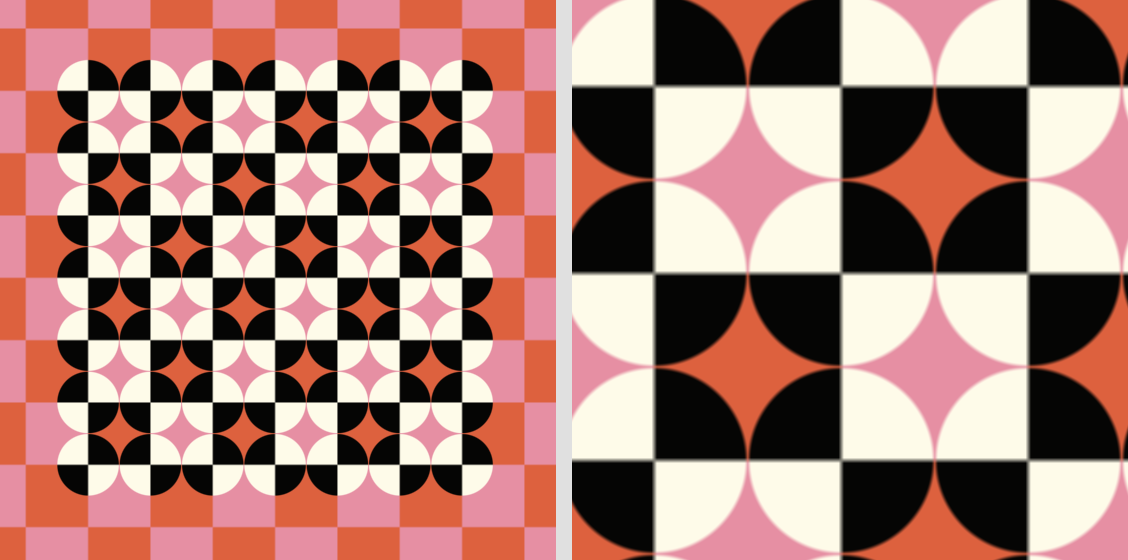
Left: the whole. Right: its middle third, enlarged.
This pattern is drawn by a WebGL 1 fragment shader. Its source:

```glsl
precision highp float;
// A two-colour checkerboard carrying a 7 by 7 block of discs on its corners.
// Each disc is quartered by the squares beneath it: black on orange, cream
// on pink, so the gaps between four neighbouring discs become pointed stars.

uniform vec2 u_resolution;

const vec3 PINK   = vec3(0.900, 0.560, 0.640);
const vec3 ORANGE = vec3(0.865, 0.380, 0.245);
const vec3 CREAM  = vec3(0.998, 0.984, 0.915);
const vec3 BLACK  = vec3(0.020, 0.020, 0.015);

const float CELL = 0.1113;                  // square side, in canvas heights
const vec2 CENTER_SHIFT = vec2(-0.0052, 0.0039); // middle corner, from canvas centre
const float DISC_RADIUS = 0.494;            // in squares
const float DISC_REACH = 3.0;               // discs on each side of the middle one
const float EDGE_SOFTNESS = 0.0016;         // half width of edges, in canvas heights

// Alternates between +1 and -1 in each unit interval, softened at the joins.
vec2 softAlternate(vec2 p, float soft) {
  vec2 toLine = 0.5 - abs(fract(p) - 0.5);
  vec2 parity = 1.0 - 2.0 * mod(floor(p), 2.0);
  return parity * clamp(toLine / soft, 0.0, 1.0);
}

// Signed distance to the closest disc of the bounded lattice.
float discDistance(vec2 p) {
  vec2 corner = clamp(floor(p + 0.5), -DISC_REACH, DISC_REACH);
  return length(p - corner) - DISC_RADIUS;
}

void main() {
  // Square-sized units around the middle disc.
  vec2 canvas = (gl_FragCoord.xy - 0.5 * u_resolution) / u_resolution.y;
  vec2 p = (canvas - CENTER_SHIFT) / CELL;
  float soft = max(EDGE_SOFTNESS, 0.7 / u_resolution.y) / CELL;

  // Checkerboard mask: 1 on orange squares, 0 on pink ones.
  vec2 bands = softAlternate(p, soft);
  float checker = 0.5 + 0.5 * bands.x * bands.y;

  // Squares and discs share the mask, so every disc changes colour at the joins.
  vec3 ground = mix(PINK, ORANGE, checker);
  vec3 petals = mix(CREAM, BLACK, checker);
  float disc = 1.0 - smoothstep(-soft, soft, discDistance(p));

  gl_FragColor = vec4(mix(ground, petals, disc), 1.0);
}
```
